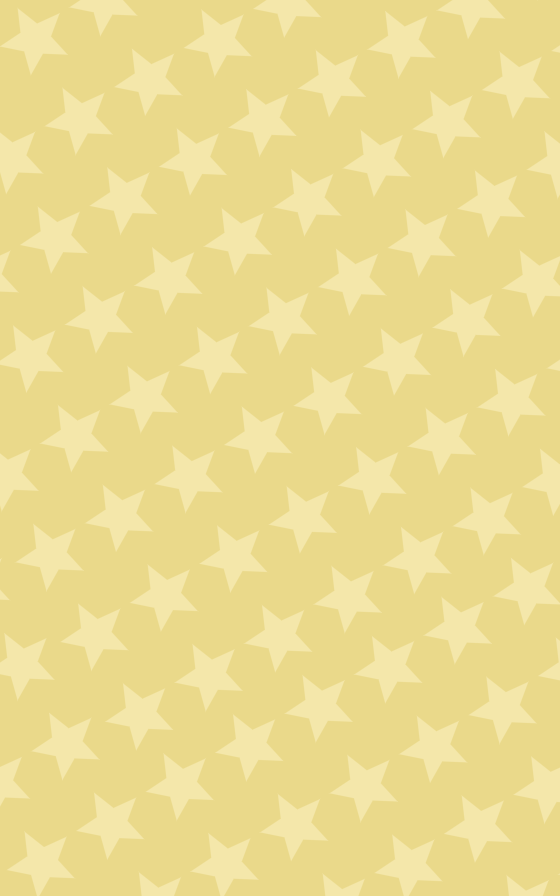
Reproduce this pattern procedurally as a WebGL 1 fragment shader.

```glsl
precision highp float;
// Pale five-pointed stars on straw yellow, set in a tilted grid with one slipped seam.

uniform vec2 u_resolution;

const float PI = 3.14159265;

// Signed distance to the edges of a tilted five-pointed star
float starDistance(vec2 p, float radius) {
  float sector = 2.0 * PI / 5.0;
  float angle = mod(atan(p.y, p.x) - 0.822 + 0.5 * sector, sector) - 0.5 * sector;
  vec2 folded = length(p) * vec2(cos(angle), abs(sin(angle)));
  vec2 tip = vec2(radius, 0.0);
  vec2 notch = 0.45 * radius * vec2(cos(0.5 * sector), sin(0.5 * sector));
  vec2 edge = notch - tip;
  return dot(folded - tip, normalize(vec2(edge.y, -edge.x)));
}

// Centre of the star in a cell; x counts columns leftwards, y counts rows downwards
vec2 starCentre(vec2 cell, vec2 columnStep, vec2 rowStep) {
  vec2 centre = vec2(0.5952, 1.4542) + cell.x * columnStep + cell.y * rowStep;
  // Cells past the L-shaped seam slip up and to the left
  float slipped = max(step(6.5, cell.x), step(5.5, cell.y));
  return centre + slipped * vec2(-0.0077, 0.0171);
}

void main() {
  // One unit is the canvas width
  vec2 p = gl_FragCoord.xy / u_resolution.x;
  float pixel = 1.0 / u_resolution.x;

  // Tilted grid axes
  float tilt = 0.5125;
  vec2 columnAxis = -vec2(cos(tilt), sin(tilt));
  vec2 rowAxis = vec2(sin(tilt), -cos(tilt));
  vec2 spacing = vec2(0.1424, 0.1633);
  vec2 fromOrigin = p - vec2(0.5952, 1.4542);
  vec2 nearest = floor(vec2(dot(fromOrigin, columnAxis), dot(fromOrigin, rowAxis)) / spacing + 0.5);

  // Neighbouring cells are included because slipped stars cross cell borders
  float d = 1.0;
  for (int row = -1; row <= 1; row++) {
    for (int column = -1; column <= 1; column++) {
      vec2 cell = nearest + vec2(float(column), float(row));
      vec2 centre = starCentre(cell, columnAxis * spacing.x, rowAxis * spacing.y);
      d = min(d, starDistance(p - centre, 0.0642));
    }
  }

  vec3 straw = vec3(0.918, 0.851, 0.541);
  vec3 cream = vec3(0.957, 0.906, 0.667);
  float coverage = 1.0 - smoothstep(-0.75 * pixel, 0.75 * pixel, d);
  gl_FragColor = vec4(mix(straw, cream, coverage), 1.0);
}
```
